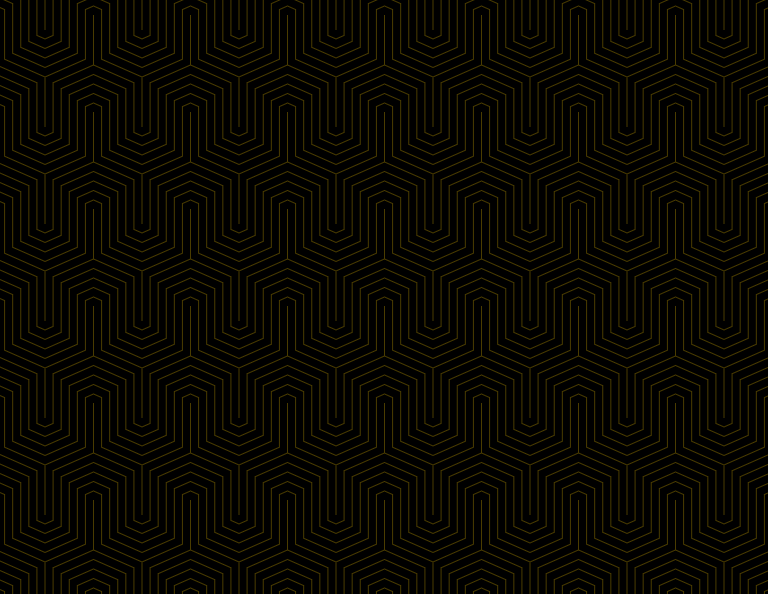
Give the GLSL for this pattern, as a WebGL 2 fragment shader.

```glsl
#version 300 es
precision highp float;
// Thin dark-gold lines on black: nested pointed arches interlock with nested
// pointed bowls. Each tile is folded about its arch axis, and a loop measures
// the distance to the bent strands that run from an arch down into a bowl.

uniform vec2 u_resolution;
out vec4 outColor;

const vec3 BACKGROUND = vec3(0.0);
const vec3 GOLD = vec3(0.29, 0.235, 0.0);
const float TILE = 0.1263;                // tile side, in canvas widths
const float LINE_WIDTH = 0.0013;          // in canvas widths
const vec2 ORIGIN = vec2(3.964, 0.892);   // a tile centre, in tiles
const int STRANDS = 6;                    // gaps from arch axis to bowl axis
const float GAP = 0.5 / float(STRANDS);   // spacing of the uprights, in tiles
const float RISE = 0.098;                 // spacing of the peaks, in tiles
const float INNER_PEAK = 0.170;           // height of the innermost arch
const float SLOPE = 0.44;                 // steepness of the slanted arms

float segmentDistance(vec2 p, vec2 a, vec2 b) {
  vec2 ab = b - a;
  float t = clamp(dot(p - a, ab) / max(dot(ab, ab), 1e-6), 0.0, 1.0);
  return length(p - a - ab * t);
}

// Height of the n-th peak above the tile centre
float peakHeight(int n) {
  return INNER_PEAK + RISE * float(n - 1);
}

// Height at which the arm of the n-th peak turns vertical
float shoulderHeight(int n) {
  return peakHeight(n) - SLOPE * GAP * float(n);
}

// Distance to all strands; x runs from arch axis (0) to bowl axis (0.5)
float strandDistance(vec2 p) {
  float nearest = 1.0;
  for (int i = 0; i <= STRANDS; i++) {
    int bowl = STRANDS - i;
    float x = GAP * float(i);
    vec2 shoulder = vec2(x, shoulderHeight(i));
    vec2 hip = vec2(x, -shoulderHeight(bowl));
    nearest = min(nearest, segmentDistance(p, shoulder, hip));

    // The outermost strands are plain stems without arms
    if (i > 0 && i < STRANDS) {
      vec2 archTip = vec2(0.0, peakHeight(i));
      vec2 bowlTip = vec2(0.5, -peakHeight(bowl));
      nearest = min(nearest, segmentDistance(p, archTip, shoulder));
      nearest = min(nearest, segmentDistance(p, hip, bowlTip));
    }
  }
  return nearest;
}

// Share of a one-pixel footprint covered by a line, all in pixels
float lineCoverage(float d, float width) {
  float halfWidth = 0.5 * width;
  return clamp(min(d + 0.5, halfWidth) - max(d - 0.5, -halfWidth), 0.0, 1.0);
}

void main() {
  vec2 tilePos = gl_FragCoord.xy / (u_resolution.x * TILE) - ORIGIN;
  vec2 cell = fract(tilePos + 0.5) - 0.5;
  cell.x = abs(cell.x);

  // Strands overhang their tile, so also test the nearer vertical neighbour
  float neighbour = cell.y < 0.0 ? 1.0 : -1.0;
  float d = min(strandDistance(cell),
                strandDistance(cell + vec2(0.0, neighbour)));

  float coverage = lineCoverage(d * TILE * u_resolution.x,
                                LINE_WIDTH * u_resolution.x);
  outColor = vec4(mix(BACKGROUND, GOLD, coverage), 1.0);
}
```
